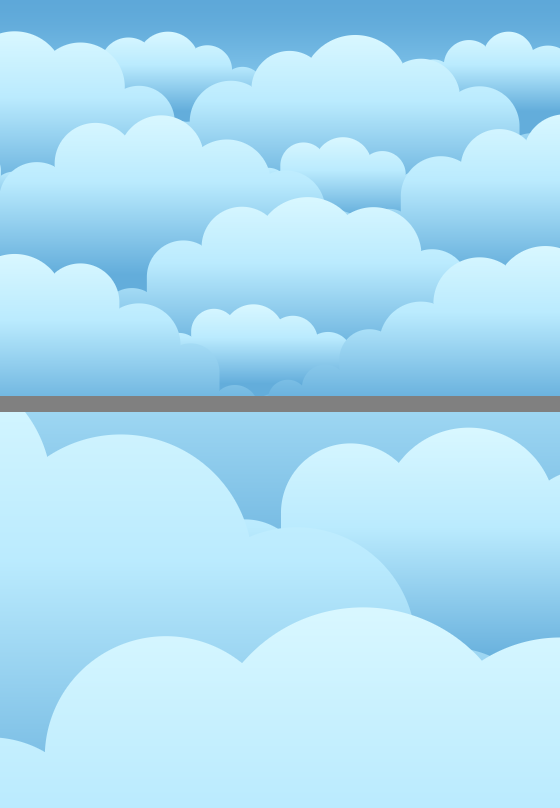
Top: the whole. Bottom: its middle third, enlarged.
Give the GLSL for this background, as a Shadertoy shader.

```glsl
// Layered paper-cut clouds on a blue sky, painted from back to front.
// Each cloud is a chain of round puffs stepping down from a central dome,
// filled with a vertical gradient; staggered rows also hold smaller clouds.

const vec3 SKY_TOP   = vec3(0.37, 0.66, 0.85);
const vec3 SKY_LOW   = vec3(0.53, 0.79, 0.93);
const vec3 CLOUD_TOP = vec3(0.85, 0.97, 1.00);
const vec3 CLOUD_MID = vec3(0.73, 0.92, 0.995);
const vec3 CLOUD_LOW = vec3(0.39, 0.68, 0.86);

const int ROWS = 4;

float hash(vec2 p) {
    vec3 q = fract(p.xyx * 0.1031);
    q += dot(q, q.yzx + 33.33);
    return fract((q.x + q.y) * q.z);
}

// Distance to a disc whose lower half continues straight down.
float puffDistance(vec2 p, float radius) {
    return length(vec2(p.x, max(p.y, 0.0))) - radius;
}

// Chain of puffs around a dome whose top lies at the origin.
float cloudDistance(vec2 p, int reach, float seed) {
    float d = 1e3;
    for (int k = -reach; k <= reach; k++) {
        float a = abs(float(k));
        vec2 key = vec2(float(k) + 17.0, seed);
        float radius = (0.112 - 0.013 * a) * mix(0.95, 1.25, hash(key));
        float side = sign(float(k)) * a * (0.175 - 0.009 * a);
        float drop = 0.35 * smoothstep(0.0, 5.0, a);
        drop += 0.045 * (hash(key + 31.0) - 0.4) * min(a, 1.0);
        d = min(d, puffDistance(p - vec2(side, -drop - radius), radius));
    }
    return d;
}

// Pale at the top, deep blue at the base; t runs downwards.
vec3 cloudColor(float t) {
    vec3 upper = mix(CLOUD_TOP, CLOUD_MID, clamp(t / 0.42, 0.0, 1.0));
    return mix(upper, CLOUD_LOW, clamp((t - 0.42) / 0.58, 0.0, 1.0));
}

vec3 paintCloud(vec3 below, vec2 p, float size, int reach, float span, float seed, float pixel) {
    float d = cloudDistance(p / size, reach, seed) * size;
    float cover = clamp(0.5 - d / pixel, 0.0, 1.0);
    return mix(below, cloudColor(-p.y / span), cover);
}

void mainImage(out vec4 fragColor, in vec2 fragCoord) {
    float pixel = 1.0 / iResolution.y;
    vec2 uv = fragCoord * pixel;
    vec3 color = mix(SKY_TOP, SKY_LOW, smoothstep(0.0, 0.28, 1.0 - uv.y));

    for (int row = 0; row < ROWS; row++) {
        float r = float(row);
        float pitch = 0.86 + 0.16 * r;
        float first = 0.037 + 0.37 * mod(r, 3.0);
        float top = 0.91 - r * (0.235 - 0.0185 * r);

        // Small clouds in the gaps; the third row has none
        for (int i = -1; i <= 1 && row != 2; i++) {
            vec2 peak = vec2(first + (float(i) + 0.45) * pitch, top + 0.01 - 0.05 * r);
            float seed = 50.0 + 7.0 * r + float(i);
            color = paintCloud(color, uv - peak, 0.6, 2, 0.2, seed, pixel);
        }

        // Large clouds of the row
        for (int i = -1; i <= 1; i++) {
            float seed = 5.0 + 7.0 * r + float(i);
            float lift = 0.04 * (hash(vec2(seed, 3.0)) - 0.5);
            vec2 peak = vec2(first + float(i) * pitch, top + lift);
            color = paintCloud(color, uv - peak, 1.0, 5, 0.4, seed, pixel);
        }
    }
    fragColor = vec4(color, 1.0);
}
```
